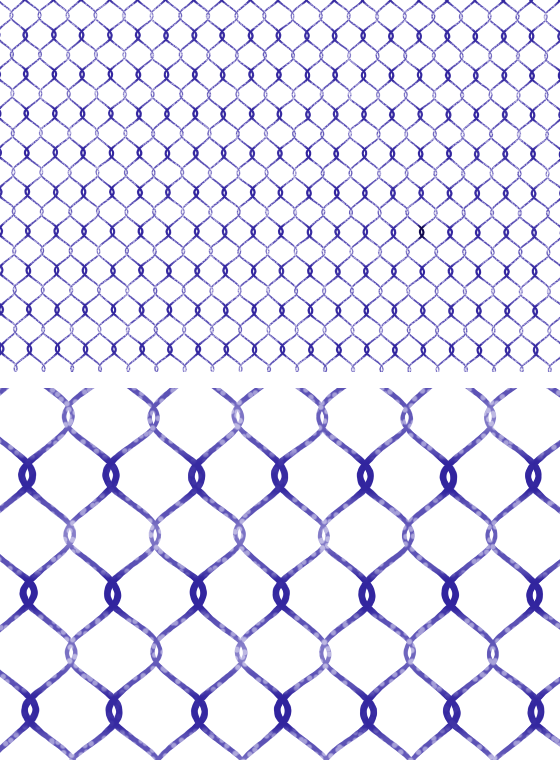
Top: the whole. Bottom: its middle third, enlarged.
Give the GLSL for this pattern, as a Shadertoy shader.

```glsl
// Chain-link fence of worn violet wire on white, with dark and pale links in alternate rows.

const vec2  CELL        = vec2(0.0756, 0.1055);  // spacing of dark links, in canvas heights
const vec2  ORIGIN      = vec2(0.0686, 0.9062);  // centre of the first dark link
const vec2  SHEAR       = vec2(0.0127, 0.0029);  // slight lean of columns and rows
const float HOOK_DARK   = 0.125;                 // overshoot of the wire at dark links
const float HOOK_PALE   = 0.095;                 // overshoot of the wire at pale links
const float HALF_WIDTH  = 0.0025;
const float EXTRA_WIDTH = 0.0005;                // thicker at dark, thinner at pale links
const float WARP        = 0.0007;
const float FLECK_SCALE = 140.0;
const vec2  STAINED     = vec2(14.0, -5.0);      // the one nearly black link

const vec3 PAPER = vec3(1.0);
const vec3 INK   = vec3(0.19, 0.14, 0.62);
const vec3 WIRE  = vec3(0.36, 0.32, 0.71);
const vec3 WORN  = vec3(0.74, 0.72, 0.89);
const vec3 STAIN = vec3(0.06, 0.03, 0.30);

float hash(vec2 p) {
    return fract(sin(dot(p, vec2(127.1, 311.7))) * 43758.55);
}

// Distance to the nearest scattered feature point.
float cellular(vec2 p) {
    vec2 base = floor(p);
    float nearest = 2.0;
    for (int j = -1; j <= 1; j++) {
        for (int i = -1; i <= 1; i++) {
            vec2 cell = base + vec2(i, j);
            vec2 point = cell + vec2(hash(cell), hash(cell + 57.3));
            nearest = min(nearest, distance(p, point));
        }
    }
    return nearest;
}

// Layered sines that bend the wires a little.
vec2 handBend(vec2 p) {
    return WARP * vec2(sin(p.y * 61.0 + 3.0 * sin(p.x * 23.0)),
                       sin(p.x * 53.0 + 3.0 * sin(p.y * 19.0)));
}

// Distance to the wires; side and height run from 0 (dark link) to 1 (pale link).
float wireDistance(float side, float height) {
    float span = 1.0 + HOOK_DARK + HOOK_PALE;
    float wire = span * smoothstep(0.0, 1.0, height) - HOOK_DARK;
    float slope = span * 6.0 * height * (1.0 - height) * CELL.x / CELL.y;
    float gap = min(abs(side - wire), min(abs(side + wire), abs(side + wire - 2.0)));
    return gap * 0.5 * CELL.x / sqrt(1.0 + slope * slope);
}

void mainImage(out vec4 fragColor, in vec2 fragCoord) {
    vec2 p = fragCoord / iResolution.y;
    float pixel = 1.0 / iResolution.y;

    // Lattice coordinates, folded into a quarter of a cell
    vec2 q = p + handBend(p) - ORIGIN;
    q = (q + SHEAR * q.yx) / CELL;
    vec2 darkLink = floor(q + 0.5);
    vec2 paleLink = floor(q);
    vec2 fold = 2.0 * abs(q - darkLink);

    float nearDark = 1.0 - smoothstep(0.22, 0.46, fold.y);
    float nearPale = smoothstep(0.62, 0.9, fold.y);

    // Wire coverage, with a slightly ragged edge
    float fleckDistance = cellular(p * FLECK_SCALE);
    float halfWidth = HALF_WIDTH + EXTRA_WIDTH * (nearDark - nearPale)
                    + 0.0006 * (0.45 - fleckDistance);
    float d = wireDistance(fold.x, fold.y) - halfWidth;
    float coverage = 1.0 - smoothstep(-0.65 * pixel, 0.65 * pixel, d);

    // Wear: pale flecks on the wires, heaviest at the pale links
    float fleck = 1.0 - smoothstep(0.2, 0.5, fleckDistance);
    float paleWear = nearPale * mix(0.05, 0.45, hash(paleLink + 9.0));
    float wear = clamp(0.75 * fleck + paleWear, 0.0, 1.0);
    vec3 color = mix(WIRE, WORN, wear);

    // Dark links, each with its own strength
    float strength = mix(0.85, 1.0, hash(darkLink));
    color = mix(color, INK, nearDark * strength);
    float stained = nearDark * float(distance(darkLink, STAINED) < 0.5)
                  * (1.0 - smoothstep(0.2, 0.4, fold.x));
    color = mix(color, STAIN, stained);

    fragColor = vec4(mix(PAPER, color, coverage), 1.0);
}
```
